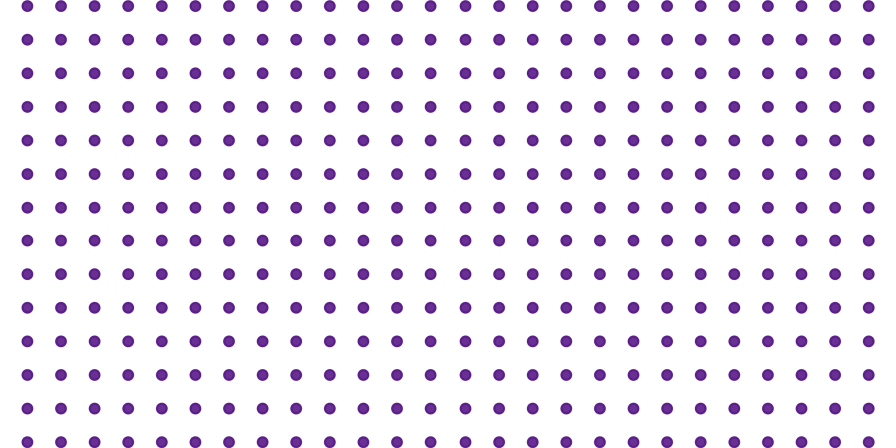
This pattern is drawn by a Shadertoy shader. Its source:

```glsl
// Purple polka dots on white: 26 columns by 14 rows, laid out as 2 x 2 tiles.
// Each tile holds 13 x 7 evenly spaced dots; the seam between tiles is slightly
// wider across and tighter down. Lengths are in canvas heights.

// Vector from the nearest dot centre to p.
vec2 fromNearestDot(vec2 p) {
    const vec2 firstDot = vec2(0.0612, 0.0130);
    const vec2 tileSize = vec2(0.9779, 0.5234);
    const vec2 lastIndex = vec2(12.0, 6.0);
    const float pitch = 0.0750;

    // Tile-local position, with the first dot at zero
    vec2 local = mod(p - firstDot + 0.5 * pitch, tileSize) - 0.5 * pitch;
    vec2 index = clamp(floor(local / pitch + 0.5), vec2(0.0), lastIndex);
    return local - index * pitch;
}

void mainImage(out vec4 fragColor, in vec2 fragCoord) {
    float pixel = 1.0 / iResolution.y;
    float dist = length(fromNearestDot(fragCoord * pixel));

    // Purple centre with a faintly deeper rim
    vec3 purple = mix(vec3(0.41, 0.19, 0.58), vec3(0.36, 0.12, 0.54),
                      smoothstep(0.0068, 0.0092, dist));

    // Smooth disc edge
    float radius = 0.0131;
    float coverage = 1.0 - smoothstep(-0.7 * pixel, 0.7 * pixel, dist - radius);
    fragColor = vec4(mix(vec3(1.0), purple, coverage), 1.0);
}
```
